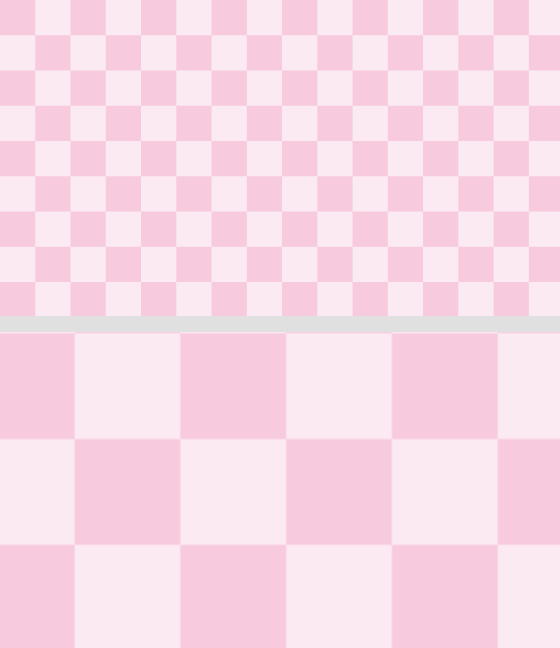
Top: the whole. Bottom: its middle third, enlarged.
Give the GLSL for this pattern, as a WebGL 1 fragment shader.

```glsl
precision highp float;
// Two-tone pastel pink checkerboard, anchored at the top left corner.

uniform vec2 u_resolution;

#define CELL 0.11157                    // square side, in canvas heights
#define EDGE 0.0023                     // least edge softness, in canvas heights
#define ROSE vec3(0.968, 0.792, 0.867)
#define BLUSH vec3(0.988, 0.918, 0.949)

// Signed distance to the nearest cell border: positive in even cells.
vec2 stripeDistance(vec2 p) {
  return 0.5 - abs(mod(p + 0.5, 2.0) - 1.0);
}

void main() {
  // Canvas-height units, measured down from the top left.
  vec2 fromTopLeft = vec2(gl_FragCoord.x, u_resolution.y - gl_FragCoord.y);
  vec2 cell = fromTopLeft / (u_resolution.y * CELL);

  // Soft stripes of +1 and -1 on each axis, about one pixel wide at the edge.
  float halfEdge = 0.5 * max(EDGE, 1.0 / u_resolution.y) / CELL;
  vec2 stripes = clamp(stripeDistance(cell) / halfEdge, -1.0, 1.0);

  // The product of both stripe sets is the checkerboard.
  float checker = 0.5 + 0.5 * stripes.x * stripes.y;
  gl_FragColor = vec4(mix(BLUSH, ROSE, checker), 1.0);
}
```
